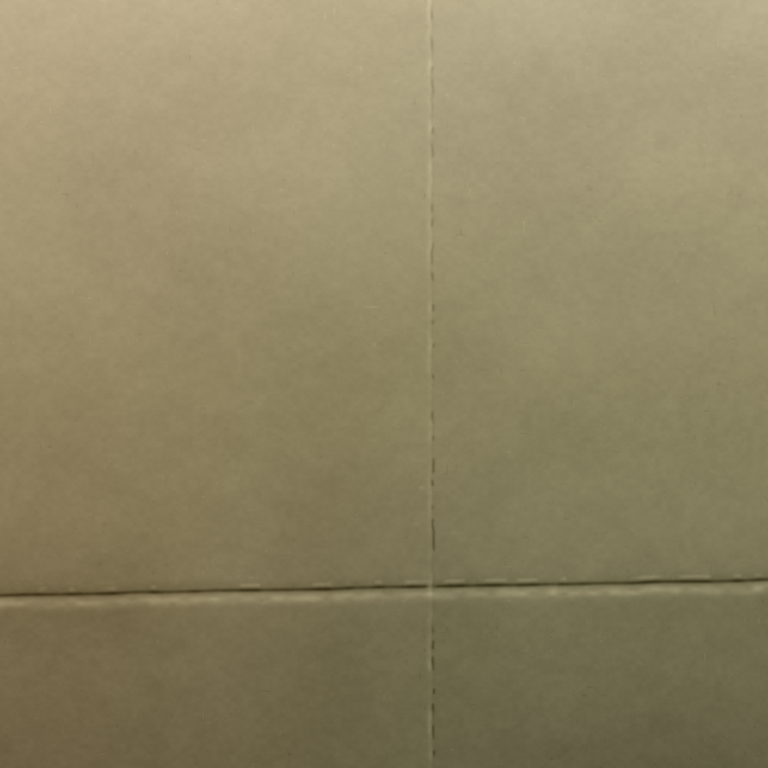
Write a Shadertoy shader that draws this texture.

```glsl
// Olive-tan cardboard with one vertical perforated fold and one slanted horizontal crease.

const vec3 BOTTOM_COLOR = vec3(0.415, 0.384, 0.276);
const vec3 MIDDLE_COLOR = vec3(0.548, 0.508, 0.372);
const vec3 TOP_COLOR = vec3(0.725, 0.674, 0.545);
const vec3 WARM_TINT = vec3(0.026, -0.010, -0.016);

float hash(vec2 p) {
    vec3 q = fract(vec3(p.xyx) * 0.1031);
    q += dot(q, q.yzx + 33.33);
    return fract((q.x + q.y) * q.z);
}

// Smooth value noise in 0..1
float noise(vec2 p) {
    vec2 cell = floor(p);
    vec2 f = fract(p);
    f = f * f * (3.0 - 2.0 * f);
    float low = mix(hash(cell), hash(cell + vec2(1.0, 0.0)), f.x);
    float high = mix(hash(cell + vec2(0.0, 1.0)), hash(cell + 1.0), f.x);
    return mix(low, high, f.y);
}

// Layered noise centred on zero
float fiber(vec2 p) {
    float sum = 0.0;
    float weight = 0.5;
    for (int i = 0; i < 4; i++) {
        sum += weight * (noise(p) - 0.5);
        p = p * 2.03 + 17.3;
        weight *= 0.6;
    }
    return sum;
}

// Soft line profile: 1 on the line, fading over its half width
float softLine(float d, float halfWidth) {
    return exp(-d * d / (halfWidth * halfWidth));
}

// Light falling from the top, warm at left and greener at right
vec3 boardColor(vec2 uv) {
    vec3 lower = mix(BOTTOM_COLOR, MIDDLE_COLOR, clamp(uv.y * 2.0, 0.0, 1.0));
    vec3 color = mix(lower, TOP_COLOR, clamp(uv.y * 2.0 - 1.0, 0.0, 1.0));
    float warmth = 1.0 - smoothstep(0.0, 0.75, uv.x);
    return color + WARM_TINT * (warmth - 0.4) * (1.0 - 0.5 * uv.y);
}

// Paper grain, mottling at two sizes and sparse specks
float paperGrain(vec2 uv) {
    float grain = 0.036 * fiber(uv * vec2(125.0, 145.0));
    float blotches = 0.030 * fiber(uv * vec2(30.0, 38.0) + 7.0);
    float mottle = 0.036 * (noise(uv * vec2(7.0, 9.0) + 3.0) - 0.5);
    float specks = smoothstep(0.84, 1.0, noise(uv * 170.0 + 41.0));
    float speckSign = noise(uv * 60.0) - 0.5;
    return grain + blotches + mottle + 0.08 * specks * speckSign;
}

// Faint worn ridge with short broken cuts on its right side
float verticalFold(vec2 uv, float foldX) {
    float d = uv.x - foldX + 0.0022 * (noise(vec2(uv.y * 85.0, 3.0)) - 0.5);
    float wear = noise(vec2(uv.y * 60.0, 8.0));
    float cuts = smoothstep(0.45, 0.85, noise(vec2(uv.y * 100.0, 21.0)));
    float cutDepth = mix(0.10, 0.06, smoothstep(0.45, 0.75, uv.y));
    float ridge = softLine(d + 0.002, 0.0034) * (0.010 + 0.065 * wear * wear);
    float groove = softLine(d - 0.0022, 0.0021) * (0.016 + cutDepth * cuts);
    float stepFade = exp(-max(d, 0.0) * 8.0) * (1.0 - uv.y);
    return ridge - groove - 0.012 * smoothstep(0.0, 0.006, d) * stepFade;
}

// Dark crease above a broad, worn, light lip
float horizontalCrease(vec2 uv, float creaseY, float foldX) {
    float wobble = 0.0014 * (noise(vec2(uv.x * 28.0, 5.0)) - 0.5);
    float d = uv.y - creaseY - wobble;
    float wear = noise(vec2(uv.x * 75.0, 13.0));
    float breakAtFold = 1.0 - 0.8 * softLine(uv.x - foldX, 0.006);
    float groove = softLine(d, 0.0026) * (0.13 + 0.09 * wear) * breakAtFold;
    float shadow = 0.035 * softLine(d - 0.003, 0.008);
    float lipWear = 0.45 + 1.1 * noise(uv * vec2(75.0, 150.0));
    float lip = 0.085 * softLine(d + 0.0105, 0.0065) * lipWear;
    float upperEdge = 0.07 * softLine(d - 0.0065, 0.0026) * smoothstep(0.45, 0.9, wear);
    float lowerPanel = -0.012 * (1.0 - smoothstep(-0.028, -0.014, d));
    return lip + upperEdge + lowerPanel - groove - shadow;
}

void mainImage(out vec4 fragColor, in vec2 fragCoord) {
    vec2 uv = fragCoord / iResolution.xy;
    float foldX = 0.5622 - 0.0015 * uv.y;
    float creaseY = 0.225 + 0.020 * uv.x;

    float relief = paperGrain(uv);
    relief += verticalFold(uv, foldX);
    relief += horizontalCrease(uv, creaseY, foldX);

    vec3 color = boardColor(uv) + relief * vec3(1.0, 0.98, 0.88);
    fragColor = vec4(clamp(color, 0.0, 1.0), 1.0);
}
```
